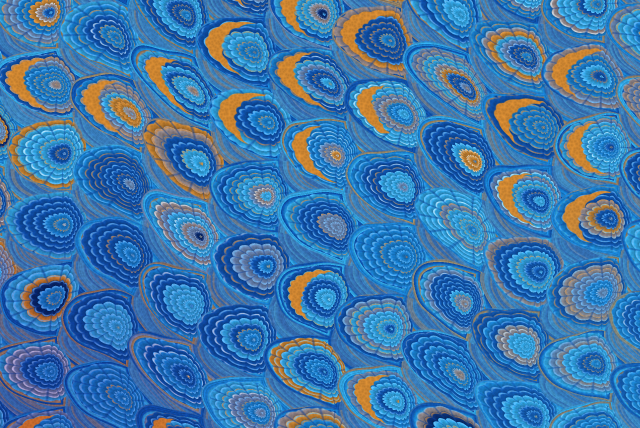
A Shadertoy shader for this pattern:

```glsl
const float FANS_DOWN = 5.95;
const float COLUMN_STEP = 0.95; // column spacing, in fan heights
const float TILT = 0.28;
const float CUSP = 0.8;         // how far the cusps trail behind the dome

float hash(vec2 p) {
    return fract(sin(dot(p, vec2(127.1, 311.7))) * 43758.5);
}

float cellular(vec2 p) {
    vec2 cell = floor(p);
    float nearest = 2.0;
    for (int j = -1; j <= 1; j++)
    for (int i = -1; i <= 1; i++) {
        vec2 c = cell + vec2(i, j);
        vec2 seed = c + vec2(hash(c), hash(c + 57.3));
        nearest = min(nearest, length(seed - p));
    }
    return nearest;
}

// Layered sines: slow drift of the liquid surface
vec2 drift(vec2 p, float amount) {
    p += amount * sin(p.yx * vec2(1.3, 1.7) + vec2(0.4, 2.1));
    p += 0.45 * amount * sin(p.yx * vec2(3.1, 2.7) + vec2(4.0, 0.7));
    return p + 0.08 * amount * sin(p.yx * vec2(13.0, 11.0));
}

// Dome outline: x is its offset, y its slope
vec2 domeEdge(float q) {
    float s = 2.0 * (fract(q + 0.5) - 0.5);
    float x = abs(s);
    float x5 = x * x * x * x * x;
    return CUSP * vec2(0.5 * x * x + 0.5 * x5 * x, 2.0 * (x + 3.0 * x5));
}

float edgeDistance(float p, vec2 edge) {
    return (p - edge.x) / sqrt(1.0 + edge.y * edge.y);
}

vec3 ink(float pick) {
    if (pick < 0.28) return vec3(0.10, 0.52, 0.85);
    if (pick < 0.49) return vec3(0.06, 0.34, 0.71);
    if (pick < 0.69) return vec3(0.20, 0.67, 0.92);
    if (pick < 0.81) return vec3(0.42, 0.54, 0.72);
    if (pick < 0.87) return vec3(0.60, 0.55, 0.56);
    if (pick < 0.95) return vec3(0.80, 0.53, 0.20);
    return vec3(0.03, 0.17, 0.46);
}

// Thin swooping lines that follow the outlines
vec3 flowColour(float depth, vec2 id, float wobble) {
    float level = depth * 30.0 + wobble;
    float line = floor(level);
    vec3 col = ink(0.72 * hash(id + line * 3.7));
    float gold = step(0.78, hash(id * 1.9 + line));
    col = mix(col, vec3(0.72, 0.52, 0.30), gold * 0.8);
    return col * (0.82 + 0.25 * fract(level));
}

// Rows of scalloped petals around the root of a fan
vec3 petalColour(float rho, float angle, vec2 id, float goldShare) {
    float seed = hash(id + 8.1);
    float rows = 6.0 + floor(4.0 * seed);
    float teeth = 7.0 + floor(5.0 * hash(id + 2.6));
    float lobe = abs(cos(angle * teeth));
    float level = (rho - 0.055 * lobe) * rows;
    float row = floor(level);
    float f = level - row;

    // Neighbouring rows share an ink, so broad zones appear
    float zone = floor((row + 2.0 * seed) * 0.5);
    float pick = mix(hash(id + zone * 5.3), hash(id + row * 9.1), 0.15);
    vec3 col = ink(pick) * (0.74 + 0.38 * f);
    float rim = smoothstep(0.62, 0.8, f) * (1.0 - smoothstep(0.9, 1.0, f));
    float trim = hash(id + row * 2.3);
    vec3 rimCol = trim < goldShare ? vec3(0.80, 0.55, 0.28) : vec3(0.45, 0.74, 0.95);
    rimCol = mix(rimCol, vec3(0.85, 0.92, 0.96), step(0.9, trim));
    col = mix(col, rimCol, rim * (0.3 + 0.45 * lobe));
    float rib = 1.0 - smoothstep(0.0, 0.4, lobe);
    col = mix(col, vec3(0.04, 0.24, 0.58), 0.5 * rib * smoothstep(0.15, 0.5, rho));

    // Solid crescent of gold on some fans
    float lean = cos(angle - 0.5 + 0.8 * seed);
    float inner = 0.9 - 0.36 * lean + 0.04 * lobe;
    float crescent = smoothstep(inner, inner + 0.03, rho)
        * (1.0 - smoothstep(0.84, 0.87, rho - 0.03 * lobe));
    crescent *= step(hash(id + 6.4), goldShare);
    return mix(col, vec3(0.80, 0.52, 0.19) * (0.9 + 0.15 * rho), crescent);
}

vec3 marble(vec2 uv) {
    vec2 w = drift(uv * FANS_DOWN, 0.1);
    // Pick the topmost dome at this point
    float column = floor(w.x / COLUMN_STEP);
    float stagger = 0.5 + TILT * COLUMN_STEP;
    float q = w.y + TILT * w.x - column * stagger;
    if (w.x - column * COLUMN_STEP < domeEdge(q).x) {
        column -= 1.0;
        q += stagger;
    }
    float p = w.x - column * COLUMN_STEP;
    vec2 id = vec2(column, floor(q + 0.5));
    q = fract(q + 0.5) - 0.5;

    float depth = edgeDistance(p, domeEdge(q));
    float ahead = -edgeDistance(p - COLUMN_STEP, domeEdge(q - 0.5));
    float border = min(depth, ahead);

    // Fan coordinates around its root
    float size = 0.88 + 0.14 * hash(id + 4.4);
    vec2 fan = vec2(p - 0.82, q + 0.05 * (hash(id) - 0.5));
    float reach = fan.x < 0.0 ? 0.77 : 0.3;
    float rho = length(fan / vec2(reach, 0.46)) / size;
    float angle = atan(fan.y / 0.46, -fan.x / reach);
    float goldShare = mix(0.16, 0.46, smoothstep(0.35, 0.8, uv.y));

    vec3 flow = flowColour(border, id, 0.5 * sin(p * 7.0 + q * 5.0));
    vec3 petals = petalColour(rho, angle, id, goldShare);
    float scallop = 0.04 * abs(cos(angle * 9.0));
    vec3 col = mix(petals, flow, smoothstep(0.97, 1.0, rho - scallop));
    float seam = 1.0 - smoothstep(0.004, 0.022, border);
    return mix(col, vec3(0.30, 0.48, 0.68), 0.6 * seam);
}

void mainImage(out vec4 fragColor, in vec2 fragCoord) {
    vec3 col = vec3(0.0);
    for (int j = 0; j < 3; j++)
    for (int i = 0; i < 3; i++) {
        vec2 offset = (vec2(i, j) - 1.0) / 3.0;
        col += marble((fragCoord + offset) / iResolution.y) / 9.0;
    }
    // Broad tone: violet shade lower left, cyan lower right; then paper grain
    vec2 uv = fragCoord / iResolution.y;
    float low = 1.0 - smoothstep(0.1, 0.65, uv.y);
    float left = 1.0 - smoothstep(0.1, 0.8, uv.x);
    float right = smoothstep(0.8, 1.5, uv.x);
    col *= mix(vec3(1.0), vec3(0.95, 0.78, 0.90), low * left);
    col = mix(col, vec3(0.16, 0.62, 0.88), 0.18 * low * right);
    col *= 0.92 + 0.17 * cellular(uv * 140.0);
    fragColor = vec4(clamp(col, 0.0, 1.0), 1.0);
}
```
